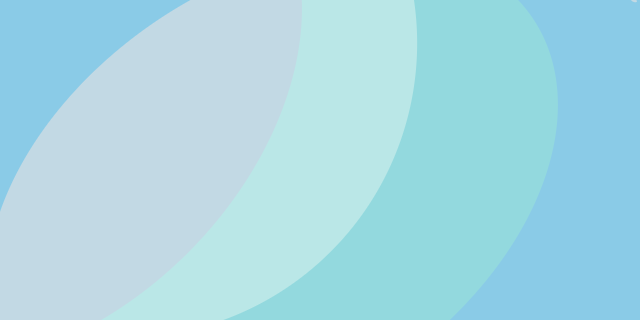
A WebGL 1 fragment shader for this background:

```glsl
precision highp float;
// Flat pastel background: a large tilted teal ellipse on sky blue, overlapped
// by a pale aqua disc and a grey-blue ellipse that show only inside it.
// Each shape is an approximate ellipse distance with a one-pixel soft edge.

uniform vec2 u_resolution;

const vec3 SKY  = vec3(0.541, 0.796, 0.906);
const vec3 TEAL = vec3(0.576, 0.851, 0.871);
const vec3 AQUA = vec3(0.729, 0.906, 0.906);
const vec3 MIST = vec3(0.761, 0.851, 0.894);

// First-order signed distance to an ellipse turned counterclockwise by angle.
float ellipseDistance(vec2 p, vec2 center, vec2 radii, float angle) {
    float c = cos(angle);
    float s = sin(angle);
    vec2 d = p - center;
    vec2 q = vec2(c * d.x + s * d.y, c * d.y - s * d.x) / radii;
    float k = length(q);
    return k * (k - 1.0) / max(length(q / radii), 0.0001);
}

// Coverage of a shape, fading across one pixel.
float fill(float dist, float pixel) {
    return clamp(0.5 - dist / pixel, 0.0, 1.0);
}

void main() {
    // Canvas height is one unit.
    float pixel = 1.0 / u_resolution.y;
    vec2 p = gl_FragCoord.xy * pixel;

    float body = fill(ellipseDistance(p, vec2(0.851, 0.390), vec2(0.984, 0.654), 0.599), pixel);
    float disc = fill(length(p - vec2(0.383, 0.865)) - 0.9206, pixel);
    float lens = fill(ellipseDistance(p, vec2(0.114, 0.683), vec2(0.9635, 0.669), 0.785), pixel);

    // Bands inside the body, from right to left.
    vec3 bands = mix(TEAL, AQUA, disc);
    bands = mix(bands, MIST, lens);
    vec3 color = mix(SKY, bands, body);

    // Small pale fleck at the top right corner.
    float fleck = fill(ellipseDistance(p, vec2(1.981, 0.999), vec2(0.010, 0.005), -0.4), pixel);
    color = mix(color, MIST, fleck);

    gl_FragColor = vec4(color, 1.0);
}
```
